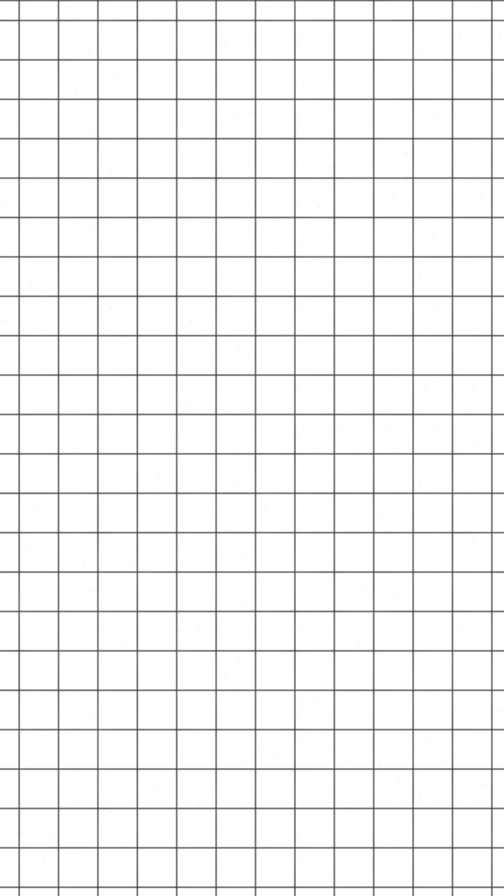
Write a Shadertoy shader that draws this pattern.

```glsl
// Thin grey square grid ruled on white paper, with faint specks and uneven ink.

// Lengths are fractions of the canvas width.
#define CELL_SIZE 0.07817
#define GRID_ORIGIN vec2(0.03796, 0.01736)
#define LINE_WIDTH 0.0025
#define EDGE_OFFSET 0.001
#define SOFTNESS 1.15
#define PAPER_COLOR vec3(1.0)
#define INK_COLOR vec3(0.25)
#define INK_VARIATION 0.08
#define SPECK_SCALE 75.0
#define SPECK_STRENGTH 0.02

// Pseudo-random unit gradient for a lattice point.
vec2 latticeGradient(vec2 p) {
    float angle = 6.28318 * fract(sin(dot(p, vec2(127.1, 311.7))) * 43758.5);
    return vec2(cos(angle), sin(angle));
}

// Gradient noise, roughly -0.7 to 0.7.
float gradientNoise(vec2 p) {
    vec2 i = floor(p), f = fract(p);
    vec2 u = f * f * f * (f * (f * 6.0 - 15.0) + 10.0);
    float a = dot(latticeGradient(i), f);
    float b = dot(latticeGradient(i + vec2(1, 0)), f - vec2(1, 0));
    float c = dot(latticeGradient(i + vec2(0, 1)), f - vec2(0, 1));
    float d = dot(latticeGradient(i + vec2(1, 1)), f - vec2(1, 1));
    return mix(mix(a, b, u.x), mix(c, d, u.x), u.y);
}

// Filtered coverage of a line at a given distance from its centre.
float lineCoverage(float dist, float pixel) {
    float blur = SOFTNESS * pixel;
    return smoothstep(-blur, blur, dist + 0.5 * LINE_WIDTH)
         - smoothstep(-blur, blur, dist - 0.5 * LINE_WIDTH);
}

void mainImage(out vec4 fragColor, in vec2 fragCoord) {
    float pixel = 1.0 / iResolution.x;
    vec2 uv = fragCoord * pixel;

    // Distance to the nearest vertical and horizontal rule.
    vec2 toLine = abs(fract((uv - GRID_ORIGIN) / CELL_SIZE + 0.5) - 0.5) * CELL_SIZE;
    float vertical = lineCoverage(toLine.x, pixel);
    float horizontal = lineCoverage(toLine.y, pixel);

    // One extra rule along the top edge.
    float toTop = iResolution.y * pixel - uv.y - EDGE_OFFSET;
    horizontal = max(horizontal, lineCoverage(toTop, pixel));

    // Crossing rules overlap; the ink density drifts slightly.
    float ink = 1.0 - (1.0 - vertical) * (1.0 - horizontal);
    ink *= 1.0 + INK_VARIATION * gradientNoise(uv * 18.0);

    // Sparse, barely visible specks on the paper.
    float speck = smoothstep(0.35, 0.6, gradientNoise(uv * SPECK_SCALE));
    vec3 paper = PAPER_COLOR - SPECK_STRENGTH * speck;

    fragColor = vec4(mix(paper, INK_COLOR, clamp(ink, 0.0, 1.0)), 1.0);
}
```
